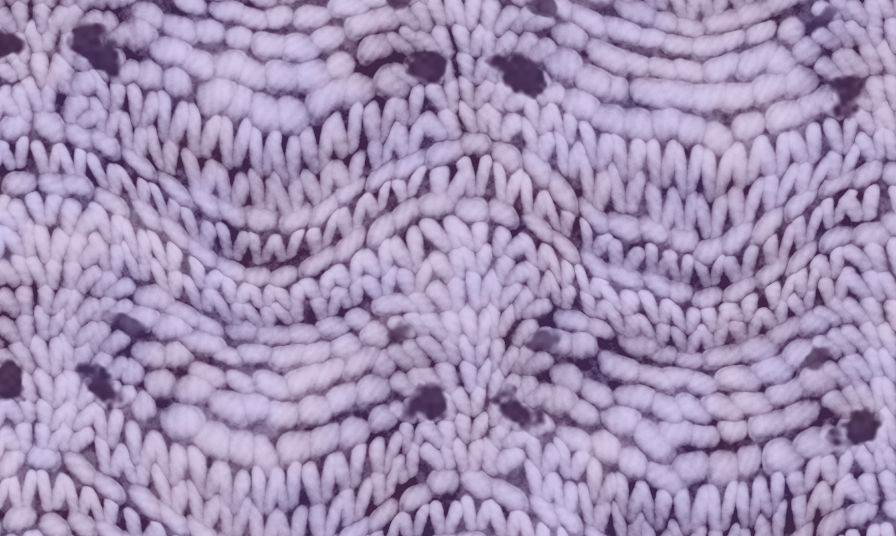
This texture is drawn by a WebGL 1 fragment shader. Its source:

```glsl
precision highp float;
uniform vec2 u_resolution;

const float TAU = 6.28318;
const float STITCHES = 14.0;   // stitches per repeat across
const float ROWS = 12.0;       // rows per repeat down
const float ROW_HEIGHT = 0.923;

float hash(vec2 p) {
  return fract(sin(dot(p, vec2(127.1, 311.7))) * 43758.5);
}

float noise(vec2 p) {
  vec2 i = floor(p), f = fract(p);
  f = f * f * (3.0 - 2.0 * f);
  return mix(mix(hash(i), hash(i + vec2(1, 0)), f.x),
             mix(hash(i + vec2(0, 1)), hash(i + vec2(1, 1)), f.x), f.y);
}

// One twisted piece of yarn: x is height, y is brightness
vec2 strand(vec2 d, vec2 dir, float halfLength, float radius) {
  dir = normalize(dir);
  float along = dot(d, dir);
  float across = dir.x * d.y - dir.y * d.x;
  float dist = length(vec2(max(abs(along) - halfLength, 0.0), across)) / radius;
  float height = 1.0 - dist * dist;
  float twist = sin(17.0 * (along + 0.8 * across));
  float lit = 0.44 + 0.44 * max(height, 0.0) + 0.035 * twist;
  return vec2(height, lit - 0.14 * clamp(d.y / radius, -1.0, 1.0));
}

// Blends strands so that the highest one dominates
void lay(inout vec2 total, vec2 yarn, float lift) {
  float weight = exp(9.0 * (yarn.x + lift));
  total += vec2(yarn.y, 1.0) * weight;
}

// Purl bump with one end tucked below its neighbour
void bump(inout vec2 total, vec2 d, float slope, float halfLength, float lift, float side) {
  vec2 yarn = strand(d, vec2(1.0, slope), halfLength, 0.38);
  float tuck = clamp(d.x * side, -0.7, 0.7);
  lay(total, yarn + vec2(0.0, 0.2 * tuck), lift + 0.6 * tuck);
}

void stitch(inout vec2 total, vec2 q, vec2 cell) {
  float row = mod(cell.y, ROWS);
  float col = mod(cell.x + 7.0, STITCHES) - 7.0;
  float side = col < 0.0 ? -1.0 : 1.0;
  vec2 rnd = vec2(hash(cell), hash(cell + 71.3)) - 0.5;
  vec2 d = (q - cell) * vec2(1.0, ROW_HEIGHT) - 0.36 * rnd;
  bool ridge = row < 0.5 || abs(row - 2.0) < 0.5;
  bool fan = row > 4.5 && row < 9.5;
  bool spine = abs(col) < (fan ? 2.5 : 1.5) && row > 2.5;

  if (ridge) {
    bump(total, d, 0.35 * side + 0.8 * rnd.x, 0.15, 0.35, side);
  } else if (fan && !spine) {
    d.x -= 0.5 * mod(row, 2.0) - 0.25;
    float rise = -side * (0.15 + 0.8 * max(1.0 - abs(col) / 6.0, 0.0));
    bump(total, d, rise + 1.1 * rnd.y, 0.24 + 0.2 * rnd.x, 0.25 + 0.6 * rnd.x, side);
  } else {
    // Knit stitch: a V of two strands, leaning in toward the spine
    float lean = spine ? 0.5 * col : 0.0;
    float lift = (spine ? 0.2 : row < 1.5 ? -0.25 : 0.0) + 0.35 * rnd.y;
    for (int k = 0; k < 2; k++) {
      float leg = float(k) * 2.0 - 1.0;
      vec2 dir = vec2(0.32 * leg + lean + 0.5 * rnd.x, -1.0);
      lay(total, strand(d - vec2(0.25 * leg, 0.1 * leg * rnd.y), dir, 0.38, 0.26), lift);
    }
  }
}

// Eyelet beside the spine: 1 inside, 0 outside
float eyelet(vec2 p, vec2 center, vec2 size, float rough) {
  return 1.0 - smoothstep(0.65, 1.1, length((p - center) / size) + rough);
}

void main() {
  vec2 p = vec2(gl_FragCoord.x, u_resolution.y - gl_FragCoord.y) / u_resolution.x * 29.54;
  p -= vec2(15.6, 5.0);
  vec2 cloth = p;
  p += 0.4 * (vec2(noise(p * 0.5), noise(p * 0.5 + 37.0)) - 0.5);

  // Bend the rows into scallops, flatter through the fans
  float valley = 0.5 - 0.5 * cos(p.x * TAU / STITCHES);
  float v = p.y - 0.055 * p.x - 2.75 * valley;
  v += 1.2 * valley * (0.5 - 0.5 * cos(v * TAU / (ROWS * ROW_HEIGHT)));
  vec2 q = vec2(p.x, v / ROW_HEIGHT);

  // Stitches over the shadowed gaps
  vec2 total = vec2(0.14 + 0.2 * noise(cloth * 3.0), 1.0);
  vec2 nearest = floor(q + 0.5);
  for (int j = -1; j <= 1; j++)
    for (int i = -1; i <= 1; i++)
      stitch(total, q, nearest + vec2(i, j));
  float shade = total.x / total.y;

  // Hollows below the ridges and bands, and around the lace
  float row = mod(q.y, ROWS);
  vec2 lace = vec2(abs(mod(q.x + 7.0, STITCHES) - 7.0), row);
  float hollow = 0.42 * exp(-2.5 * (row - 1.1) * (row - 1.1))
               + 0.34 * exp(-1.2 * (row - 4.3) * (row - 4.3))
               + 0.26 * exp(-1.2 * (row - 10.6) * (row - 10.6));
  hollow *= 0.1 + 0.9 * valley;
  hollow += 0.27 * exp(-0.6 * (lace.x - 2.1) * (lace.x - 2.1) - 0.2 * (row - 7.3) * (row - 7.3));
  shade *= 1.0 - hollow;
  shade += 0.22 * (noise(cloth * 0.4 + 9.0) - 0.5) + 0.14 * (noise(cloth * 0.9 + 3.0) - 0.5);

  // Wool fuzz
  shade += 0.12 * (noise(cloth * 6.0) - 0.5) + 0.08 * (noise(cloth * 15.0) - 0.5);

  // Tone curve: deep gaps, soft highlights
  shade = 1.12 * (1.0 - exp(-1.6 * max(1.5 * shade - 0.24, 0.0)));

  // Eyelets, mirrored about the spine
  float rough = 0.9 * (noise(cloth * 1.7 + 5.0) - 0.5) + 0.3 * (noise(cloth * 5.0) - 0.5);
  float hole = eyelet(lace, vec2(1.5, 8.85), vec2(0.72, 0.64), rough);
  hole = max(hole, 0.75 * eyelet(lace, vec2(2.5, 6.2), vec2(0.6, 0.45), rough));
  shade = mix(shade, 0.02 + 0.12 * noise(cloth * 5.0), hole);

  vec3 shadowPlum = vec3(0.24, 0.15, 0.29);
  vec3 lilac = vec3(0.83, 0.78, 0.91);
  vec3 color = mix(shadowPlum, lilac, clamp(shade, 0.0, 1.08));
  color += vec3(0.03, 0.0, -0.03) * (noise(cloth * 0.7 + 20.0) - 0.5);
  gl_FragColor = vec4(color, 1.0);
}
```
